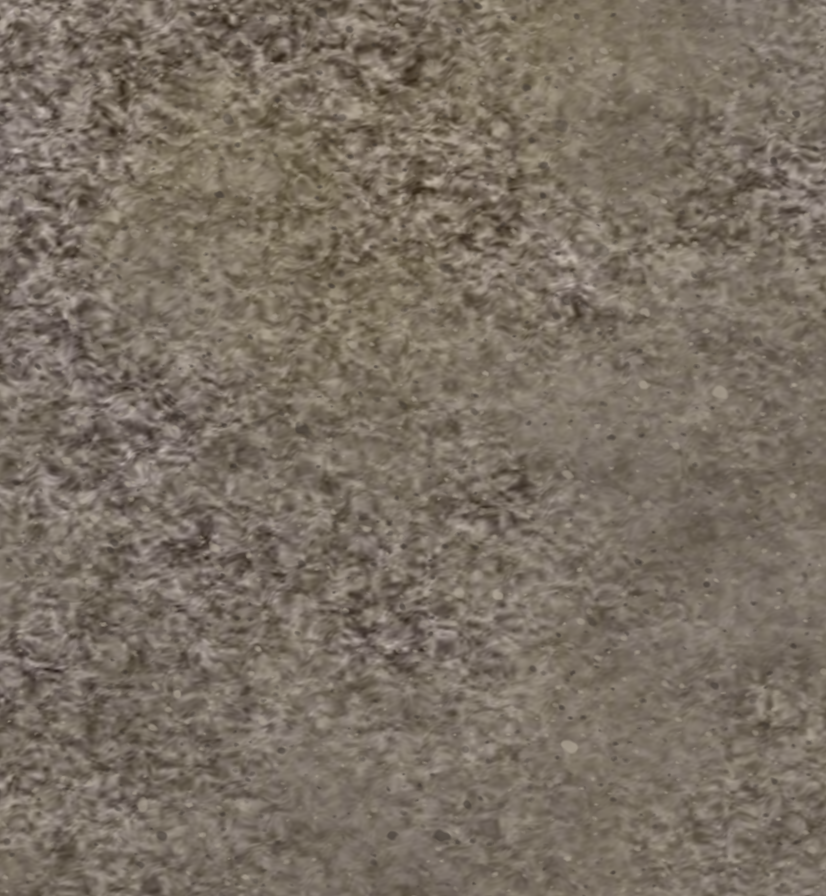
Reproduce this texture procedurally as a Shadertoy shader.

```glsl
// Dry, trodden earth: soft gritty soil with smooth and coarse patches.
// Stretched value noise makes the grit; jittered cells scatter pale pebbles
// and dark pits whose outlines are bent by noise.

const vec3 SOIL = vec3(0.475, 0.436, 0.394);
const vec3 PEBBLE = vec3(0.68, 0.64, 0.58);
const vec3 PIT = vec3(0.23, 0.20, 0.18);
const vec3 OCHRE_SHIFT = vec3(0.012, 0.006, -0.030);
const vec3 VIOLET_SHIFT = vec3(0.000, -0.004, 0.014);
const vec2 GRIT_SCALE = vec2(105.0, 160.0);  // grains are wider than tall
const float GRIT_CONTRAST = 0.125;
const float FINE_CONTRAST = 0.070;
const float CLUMP_CONTRAST = 0.060;
const float MOTTLE_CONTRAST = 0.075;
const int SCATTER_LAYERS = 3;

float hash(vec2 p) {
    vec3 q = fract(p.xyx * vec3(0.1031, 0.1030, 0.0973));
    q += dot(q, q.yzx + 33.33);
    return fract((q.x + q.y) * q.z);
}

// Smooth value noise, from -1 to 1
float noise(vec2 p) {
    vec2 cell = floor(p), f = fract(p);
    f = f * f * (3.0 - 2.0 * f);
    float low = mix(hash(cell), hash(cell + vec2(1.0, 0.0)), f.x);
    float high = mix(hash(cell + vec2(0.0, 1.0)), hash(cell + 1.0), f.x);
    return mix(low, high, f.y) * 2.0 - 1.0;
}

vec2 turn(vec2 p, float angle) {
    float c = cos(angle), s = sin(angle);
    return vec2(c * p.x - s * p.y, s * p.x + c * p.y);
}

float fbm(vec2 p) {
    float sum = 0.0, amplitude = 0.5;
    for (int i = 0; i < 4; i++) {
        sum += amplitude * noise(p);
        p = turn(p, 0.6) * 2.03 + 17.3;
        amplitude *= 0.55;
    }
    return sum;
}

// Coverage of irregular blobs, at most one in each jittered cell
float scatter(vec2 p, float cells, float density, float seed) {
    vec2 q = p * cells;
    vec2 id = floor(q) + seed;
    vec2 jitter = vec2(hash(id + 3.1), hash(id + 7.7));
    vec2 offset = fract(q) - mix(vec2(0.32), vec2(0.68), jitter);
    offset = turn(offset, (hash(id + 5.3) - 0.5) * 0.9) * vec2(0.85, 1.2);
    float radius = mix(0.07, 0.20, pow(hash(id + 11.9), 2.0));
    float outline = length(offset) + 0.05 * noise(q * 6.0 + seed);
    float softness = 0.0022 * cells;
    float blob = 1.0 - smoothstep(radius - softness, radius + softness, outline);
    float strength = mix(0.4, 1.0, hash(id + 19.4));
    return blob * strength * step(hash(id), density);
}

void mainImage(out vec4 fragColor, in vec2 fragCoord) {
    vec2 p = fragCoord / iResolution.y;
    vec2 uv = fragCoord / iResolution.xy;

    // Patches: coarse soil at the upper left, smoother at the lower right
    float patches = fbm(turn(p, 0.3) * vec2(5.0, 7.0) + 4.0);
    float slope = 0.22 * (uv.y - uv.x);
    float roughness = clamp(0.88 + 0.9 * patches + slope, 0.40, 1.40);

    // Grit in two sizes, with looser clumps beneath
    vec2 warped = p + 0.004 * vec2(noise(p * 45.0), noise(p * 45.0 + 31.0));
    float grit = GRIT_CONTRAST * noise(turn(warped, 0.08) * GRIT_SCALE);
    grit += FINE_CONTRAST * noise(turn(warped, -0.25) * GRIT_SCALE * 1.75 + 53.0);
    grit += CLUMP_CONTRAST * noise(turn(warped, 0.15) * GRIT_SCALE * 0.45 + 91.0);
    float mottle = MOTTLE_CONTRAST * fbm(p * vec2(9.0, 13.0) + 23.0);
    vec3 color = SOIL + grit * roughness + mottle;

    // Broad shifts of hue: an ochre stain near the top, violet-grey grit
    vec2 stain = (uv - vec2(0.46, 0.87)) * vec2(2.4, 3.2);
    float ochre = exp(-dot(stain, stain)) + 0.5 * fbm(p * 6.0 + 40.0);
    color += OCHRE_SHIFT * clamp(ochre, 0.0, 1.0);
    color += VIOLET_SHIFT * smoothstep(0.9, 1.3, roughness);
    color += VIOLET_SHIFT * 0.8 * noise(p * 75.0 + 12.0);

    // Pits and pebbles, from many small to few large
    float cells = 64.0, density = 0.22;
    for (int i = 0; i < SCATTER_LAYERS; i++) {
        float seed = 37.0 * float(i + 1);
        vec2 q = turn(p, 0.35 * float(i)) + 2.0;
        float pit = scatter(q + 0.37, cells, density * 0.8, seed + 101.0);
        float pebble = scatter(q, cells, density * (0.7 + 0.6 * uv.y), seed);
        color = mix(color, PIT, 0.65 * pit);
        color = mix(color, PEBBLE, 0.75 * pebble);
        cells *= 0.62;
        density *= 0.55;
    }

    fragColor = vec4(clamp(color, 0.0, 1.0), 1.0);
}
```
